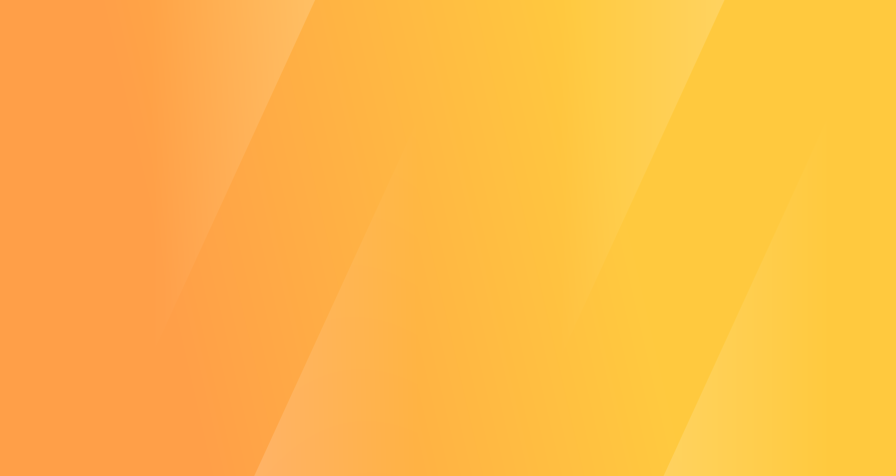
Write a WebGL 2 fragment shader that draws this background.

```glsl
#version 300 es
precision highp float;

// Warm orange-to-yellow background crossed by slanted shafts of pale light.
// A tilted linear gradient forms the base; each repeated pair of shafts is a
// half-plane with a soft edge, multiplied by a sideways fade.

uniform vec2 u_resolution;
out vec4 outColor;

const vec3 ORANGE = vec3(1.0, 0.624, 0.282);
const vec3 YELLOW = vec3(1.0, 0.790, 0.245);
const vec3 LIGHT = vec3(1.0);

const float SLANT = 0.459;       // sideways run of a shaft edge per unit of height
const float FADE_WIDTH = 0.343;  // width over which a shaft dies out
const float SPACING = 0.860;     // distance between shaft pairs
const float STRENGTH = 0.17;
const int PAIRS = 2;

// Base gradient along a slightly tilted axis.
vec3 baseGradient(vec2 p, float tilt, float start, float end) {
    float along = p.x + tilt * p.y;
    return mix(ORANGE, YELLOW, clamp((along - start) / (end - start), 0.0, 1.0));
}

// Light on one side of a slanted edge: side is -1 for left, 1 for right.
// The anchor is the edge point where the light is strongest.
float shaft(vec2 p, vec2 anchor, float side, float pixel) {
    vec2 q = p - anchor;
    float edge = side * (q.x - SLANT * q.y) / length(vec2(1.0, SLANT));
    float coverage = smoothstep(-pixel, pixel, edge);
    float fade = clamp(1.0 - side * q.x / FADE_WIDTH, 0.0, 1.0);
    return coverage * fade;
}

void main() {
    // One unit is the canvas height.
    vec2 p = gl_FragCoord.xy / u_resolution.y;
    float pixel = 0.75 / u_resolution.y;

    vec3 color = baseGradient(p, 0.23, 0.44, 1.44);

    // Each pair has one shaft falling from the top and one rising from below.
    for (int i = 0; i < PAIRS; i++) {
        float shift = float(i) * SPACING;
        float falling = shaft(p, vec2(0.662 + shift, 1.0), -1.0, pixel);
        float rising = shaft(p, vec2(0.534 + shift, 0.0), 1.0, pixel);
        color = mix(color, LIGHT, STRENGTH * falling);
        color = mix(color, LIGHT, STRENGTH * rising);
    }

    outColor = vec4(color, 1.0);
}
```
